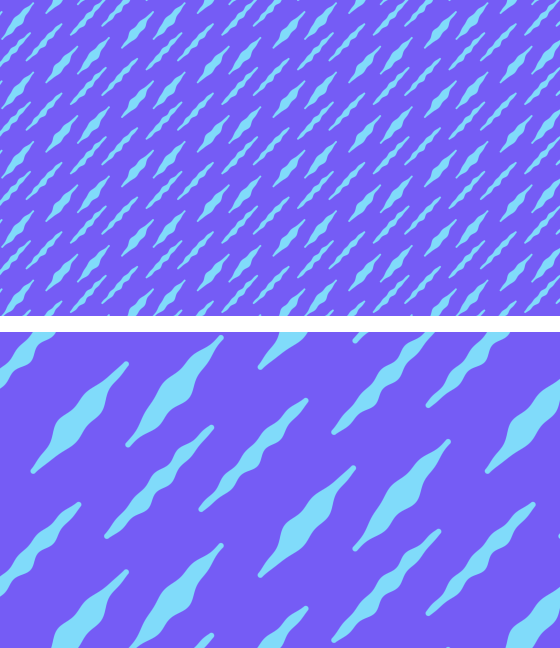
Top, the full canvas; bottom, a detail of the centre.
A WebGL 1 fragment shader for this pattern:

```glsl
precision highp float;

uniform vec2 u_resolution;

// Lengths are fractions of the canvas height.
const vec3 GROUND = vec3(0.46, 0.36, 0.96);
const vec3 STREAK = vec3(0.50, 0.86, 0.98);
const vec2 PERIOD = vec2(0.2396, 0.2194);  // column step, row step

const vec2 FAT_SIZE = vec2(0.0747, 0.0107);   // half length, swell
const vec2 SLIM_SIZE = vec2(0.0795, 0.0052);
const float TIP_RADIUS = 0.0029;
const float FAT_ANGLE = 0.885;
const float SLIM_ANGLE = 0.832;
const float FAT_WAVE = 10.5;                  // ripple frequency
const float SLIM_WAVE = 14.0;
const float RIPPLE = 0.0019;
const float HOOK = 0.0022;

// Offset to the nearest copy of a centre; odd columns drop half a row.
vec2 wrapToCell(vec2 p) {
  float column = floor(p.x / PERIOD.x + 0.5);
  p.x -= column * PERIOD.x;
  p.y += column * PERIOD.y * 0.5;
  p.y -= PERIOD.y * floor(p.y / PERIOD.y + 0.5);
  return p;
}

// Tapered capsule with a wavering spine and rippled width.
float streak(vec2 p, vec2 size, float angle, float taper, float skew,
             float wave, float phase) {
  float c = cos(angle);
  float s = sin(angle);
  p = vec2(c * p.x + s * p.y, c * p.y - s * p.x);
  float along = clamp(p.x, -size.x, size.x);
  float u = along / size.x;
  float body = max(1.0 - u * u, 0.0);

  float swell = size.y * pow(body, taper) * (1.0 + skew * u);
  float ripple = RIPPLE * body * sin(wave * u + phase);
  float spine = RIPPLE * 0.7 * body * cos(wave * 0.8 * u + phase * 1.7)
              - HOOK * u * u * u;
  return length(p - vec2(along, spine)) - (TIP_RADIUS + swell + ripple);
}

float fatStreak(vec2 p, float skew, float phase) {
  return streak(wrapToCell(p), FAT_SIZE, FAT_ANGLE, 2.0, skew, FAT_WAVE, phase);
}

float slimStreak(vec2 p, float skew, float phase) {
  return streak(wrapToCell(p), SLIM_SIZE, SLIM_ANGLE, 1.0, skew, SLIM_WAVE, phase);
}

void main() {
  vec2 p = gl_FragCoord.xy / u_resolution.y;
  float pixel = 1.0 / u_resolution.y;

  // Two fat and two slim streaks per cell
  float d = fatStreak(p - vec2(0.6748, 0.5764), -0.30, 4.6);
  d = min(d, fatStreak(p - vec2(0.7748, 0.6042), -0.05, 1.2));
  d = min(d, slimStreak(p - vec2(0.7586, 0.5086), -0.25, 0.6));
  d = min(d, slimStreak(p - vec2(0.8581, 0.5370), 0.25, 2.5));

  float ink = 1.0 - smoothstep(-0.75 * pixel, 0.75 * pixel, d);
  gl_FragColor = vec4(mix(GROUND, STREAK, ink), 1.0);
}
```
